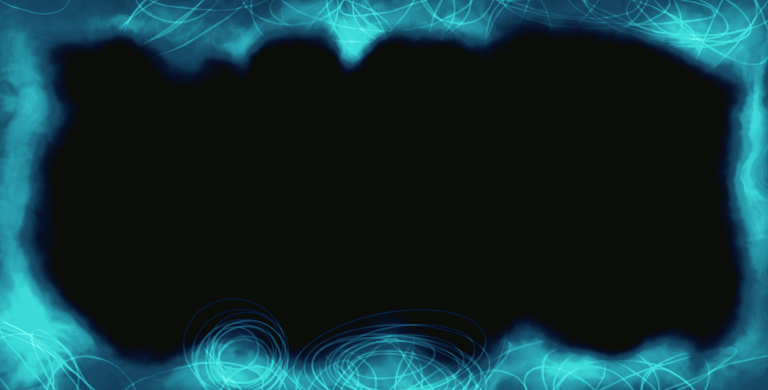
Give the GLSL for this background, as a WebGL 1 fragment shader.

```glsl
precision highp float;
uniform vec2 u_resolution;

float hash(vec2 p) {
  return fract(sin(dot(p, vec2(127.1, 311.7))) * 4375.85);
}

float noise(vec2 p) {
  vec2 i = floor(p), f = fract(p);
  f = f * f * (3.0 - 2.0 * f);
  return mix(mix(hash(i), hash(i + vec2(1, 0)), f.x),
             mix(hash(i + vec2(0, 1)), hash(i + vec2(1, 1)), f.x), f.y);
}

float fbm(vec2 p) {
  float sum = 0.0, amp = 0.5;
  for (int i = 0; i < 5; i++) {
    sum += amp * noise(p);
    p = mat2(1.6, 1.2, -1.2, 1.6) * p + 3.7;
    amp *= 0.5;
  }
  return sum;
}

float bump(float x, float center, float width) {
  float d = (x - center) / width;
  return exp(-d * d);
}

float glow(vec2 p, vec2 center, vec2 radius) {
  vec2 d = (p - center) / radius;
  return exp(-dot(d, d));
}

float softMax(float a, float b) {
  float h = max(0.08 - abs(a - b), 0.0);
  return max(a, b) + h * h / 0.32;
}

// Depth inside the flame frame: positive in flame, negative in the dark middle
float frameDepth(vec2 p) {
  float x = p.x / 1.97, y = p.y;
  float top = 0.11 + 0.13 * bump(x, 0.235, 0.05) + 0.07 * bump(x, 0.31, 0.018)
    + 0.10 * bump(x, 0.46, 0.035) + 0.08 * bump(x, 0.61, 0.04) + 0.09 * bump(x, 0.93, 0.08);
  float bottom = 0.11 + 0.20 * bump(x, 0.03, 0.11) + 0.10 * bump(x, 0.305, 0.045)
    + 0.07 * bump(x, 0.49, 0.09) + 0.09 * bump(x, 0.69, 0.05)
    + 0.07 * bump(x, 0.87, 0.03) + 0.11 * bump(x, 1.0, 0.06);
  float left = 0.12 + 0.07 * bump(y, 0.74, 0.12) + 0.05 * bump(y, 0.2, 0.12);
  float right = 0.11 + 0.045 * bump(y, 0.54, 0.16);
  return softMax(softMax(top - 1.0 + y, bottom - y), softMax(left - p.x, right - 1.97 + p.x));
}

// Thin elliptical line, softened to at least a pixel
float ring(vec2 p, vec2 center, vec2 radius, float tilt) {
  vec2 d = p - center;
  d = vec2(d.x * cos(tilt) + d.y * sin(tilt), d.y * cos(tilt) - d.x * sin(tilt)) / radius;
  float r = length(d);
  float dist = abs(r - 1.0) * r / max(length(d / radius), 0.001);
  return 1.0 - smoothstep(0.0, 0.0015 + 1.2 / u_resolution.y, dist);
}

vec3 flameColor(float heat) {
  vec3 c = mix(vec3(0.045, 0.05, 0.035), vec3(0.02, 0.06, 0.15), smoothstep(0.0, 0.12, heat));
  c = mix(c, vec3(0.08, 0.29, 0.40), smoothstep(0.08, 0.36, heat));
  c = mix(c, vec3(0.15, 0.60, 0.67), smoothstep(0.34, 0.66, heat));
  c = mix(c, vec3(0.23, 0.85, 0.85), smoothstep(0.62, 0.92, heat));
  return mix(c, vec3(0.45, 0.97, 0.95), smoothstep(0.95, 1.5, heat));
}

void main() {
  vec2 p = gl_FragCoord.xy / u_resolution * vec2(1.97, 1.0);

  // Curling smoke
  vec2 curl = vec2(fbm(p * 5.0), fbm(p * 5.0 + 17.0)) - 0.48;
  vec2 q = p + 0.12 * curl;
  float depth = frameDepth(q) + 0.025 * (fbm(q * 14.0) - 0.5);
  float wisps = fbm(vec2((q.x - q.y) * 5.0, depth * 22.0 + curl.x * 5.0));
  float strands = 1.0 - abs(2.0 * fbm(q * 9.0 + curl * 5.0) - 1.0);

  // Bright regions around the border
  float hot = 0.8 * glow(q, vec2(0.75, 0.90), vec2(0.19, 0.07))
    + 0.8 * glow(q, vec2(1.03, 0.93), vec2(0.22, 0.09))
    + 0.6 * glow(q, vec2(0.92, 0.85), vec2(0.08, 0.06))
    + 0.8 * glow(q, vec2(1.77, 0.91), vec2(0.17, 0.09))
    + 0.8 * glow(q, vec2(1.92, 0.70), vec2(0.07, 0.20))
    + 0.6 * glow(q, vec2(1.94, 0.42), vec2(0.06, 0.16))
    + 1.0 * glow(q, vec2(0.08, 0.14), vec2(0.16, 0.17))
    + 0.6 * glow(q, vec2(0.06, 0.77), vec2(0.09, 0.18))
    + 0.5 * glow(q, vec2(0.30, 0.94), vec2(0.20, 0.05))
    + 0.5 * glow(q, vec2(0.02, 0.45), vec2(0.06, 0.16))
    + 0.7 * glow(q, vec2(0.62, 0.04), vec2(0.16, 0.07))
    + 0.6 * glow(q, vec2(1.00, 0.03), vec2(0.24, 0.05))
    + 1.0 * glow(q, vec2(1.53, 0.07), vec2(0.22, 0.08))
    + 0.5 * glow(q, vec2(1.88, 0.12), vec2(0.10, 0.11));
  float body = smoothstep(-0.01, 0.10, depth);
  float heat = body * (0.26 + 0.68 * min(hot, 1.15)) * (0.45 + 0.65 * wisps + 0.35 * strands);

  // Tangled filaments along the top and bottom edges
  float threads = 0.0;
  for (int i = 0; i < 64; i++) {
    float k = float(i);
    float side = mod(k, 2.0);
    vec2 center = vec2(1.97 * hash(vec2(k, 1.0)), side + 0.12 * (hash(vec2(k, 2.0)) - 0.5));
    vec2 radius = vec2(0.08 + 0.20 * hash(vec2(k, 3.0)), 0.03 + 0.10 * hash(vec2(k, 4.0)));
    threads += ring(p + 0.03 * curl, center, radius, 2.0 * hash(vec2(k, 5.0)) - 1.0);
  }
  heat += 0.28 * min(threads, 2.0) * smoothstep(0.02, 0.12, depth) * (0.5 + 0.5 * hot);

  // Two veils of nested loops above the lower edge
  float veil = 0.0;
  for (int i = 0; i < 12; i++) {
    float k = float(i);
    vec2 jitter = vec2(hash(vec2(k, 7.0)), hash(vec2(k, 8.0))) - 0.5;
    float size = 1.0 - 0.05 * k;
    veil += ring(p, vec2(0.61, 0.09) + 0.05 * jitter, vec2(0.13, 0.12) * size, jitter.x);
    veil += ring(p, vec2(1.01, 0.06) + 0.06 * jitter, vec2(0.25, 0.11) * size, 0.4 * jitter.y);
  }
  heat += 0.16 * min(veil, 2.0);

  gl_FragColor = vec4(flameColor(heat), 1.0);
}
```
